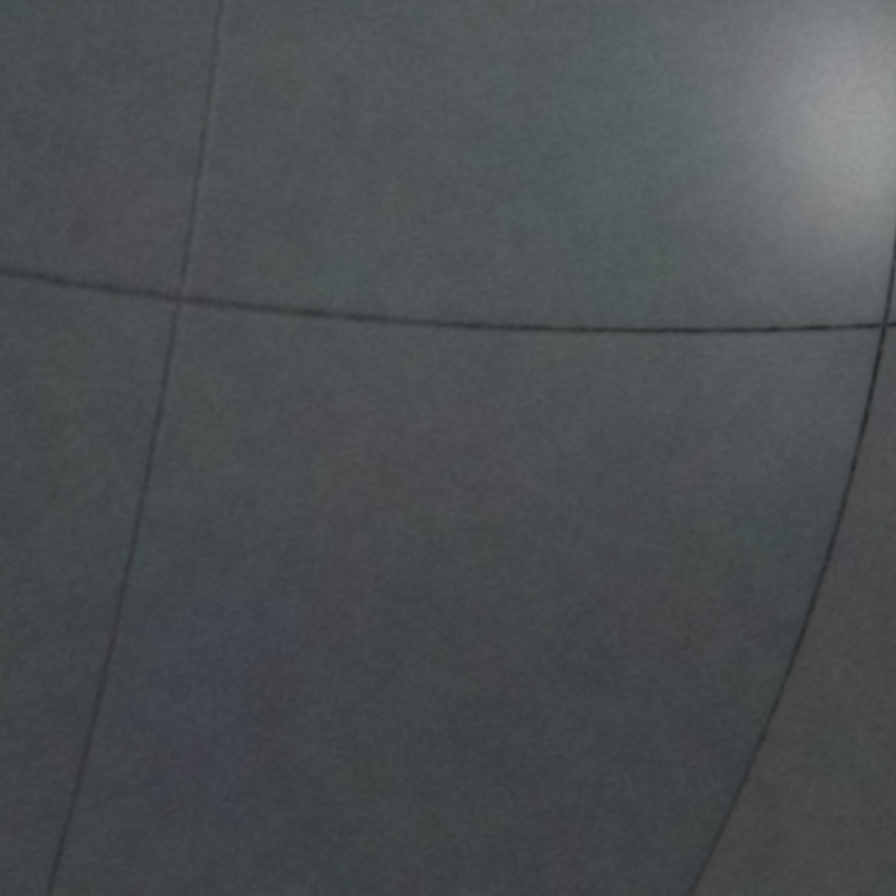
Reproduce this texture procedurally as a WebGL 1 fragment shader.

```glsl
precision highp float;
// Dark brushed slate panels divided by worn curved seams, with a soft light at the upper right.
uniform vec2 u_resolution;

// Seam curves: coefficients of c.x + c.y * t + c.z * t * t
const vec3 LEFT_SEAM = vec3(0.055, 0.272, -0.080);
const vec3 RIGHT_SEAM = vec3(0.7695, 0.506, -0.258);
const vec3 CROSS_SEAM = vec3(0.698, -0.179, 0.119);
const float SEAM_WIDTH = 0.0036;
const float SEAM_WOBBLE = 0.0022;

const vec3 SLATE = vec3(0.243, 0.260, 0.269);
const vec3 SKY_SHEEN = vec3(0.080, 0.083, 0.083);
const vec3 BLUE_HALO = vec3(0.085, 0.086, 0.098);
const vec3 WARM_LIGHT = vec3(0.225, 0.212, 0.195);
const vec2 LIGHT_CENTER = vec2(0.98, 0.855);
const float TINT_AMOUNT = 0.022;
const float GRAIN_AMOUNT = 0.025;

float hash(vec2 p) {
  vec3 q = fract(vec3(p.xyx) * 0.1031);
  q += dot(q, q.yzx + 33.33);
  return fract((q.x + q.y) * q.z);
}

float noise(vec2 p) {
  vec2 cell = floor(p);
  vec2 f = fract(p);
  f = f * f * (3.0 - 2.0 * f);
  float low = mix(hash(cell), hash(cell + vec2(1.0, 0.0)), f.x);
  float high = mix(hash(cell + vec2(0.0, 1.0)), hash(cell + 1.0), f.x);
  return mix(low, high, f.y);
}

float fbm(vec2 p) {
  float sum = 0.0;
  float weight = 0.5;
  for (int i = 0; i < 4; i++) {
    sum += weight * (noise(p) - 0.5);
    p = mat2(1.6, 1.2, -1.2, 1.6) * p + 7.3;
    weight *= 0.55;
  }
  return sum;
}

// Signed distance across a quadratic curve running along t
float seamDistance(float across, float t, vec3 c) {
  float slope = c.y + 2.0 * c.z * t;
  return (across - c.x - c.y * t - c.z * t * t) / sqrt(1.0 + slope * slope);
}

float bell(float d, float width) {
  return exp(-d * d / (width * width));
}

float glow(vec2 p, vec2 center, vec2 radius) {
  vec2 q = (p - center) / radius;
  return exp(-dot(q, q));
}

void main() {
  vec2 p = gl_FragCoord.xy / u_resolution;
  float wobble = SEAM_WOBBLE * (noise(p * 90.0 + 3.0) - 0.5);
  float leftD = seamDistance(p.x, p.y, LEFT_SEAM) + wobble;
  float rightD = seamDistance(p.x, p.y, RIGHT_SEAM) + 0.4 * wobble;
  float crossD = seamDistance(p.y, p.x, CROSS_SEAM) + wobble * (1.2 - 0.8 * p.x);
  float upper = smoothstep(-0.004, 0.004, crossD);
  float outer = smoothstep(-0.004, 0.004, rightD);

  // Broad illumination
  vec3 color = SLATE;
  color += SKY_SHEEN * glow(p, vec2(0.60, 1.0), vec2(0.48, 0.42));
  color += 0.30 * SKY_SHEEN * glow(p, vec2(0.0, 0.85), vec2(0.35, 0.5));
  color += 0.35 * SKY_SHEEN * glow(p, vec2(0.52, 0.54), vec2(0.40, 0.25));
  color += BLUE_HALO * glow(p, vec2(0.90, 0.91), vec2(0.20, 0.28))
    * mix(0.35, 1.0, upper);
  color += 0.55 * BLUE_HALO * glow(p, vec2(0.90, 0.60), vec2(0.16, 0.16))
    * (1.0 - upper) * (1.0 - 0.5 * outer);
  color += WARM_LIGHT * glow(p, LIGHT_CENTER, vec2(0.125, 0.17)) * upper;

  // Panel toning and local stains
  color += vec3(0.026, 0.014, 0.008) * outer * (1.0 - upper);
  color += vec3(0.010, -0.003, -0.002) * glow(p, vec2(0.44, 0.45), vec2(0.14, 0.10));
  color += vec3(0.014, 0.0, 0.002) * glow(p, vec2(0.76, 0.31), vec2(0.09, 0.09));
  color += vec3(0.012, -0.002, 0.0) * glow(p, vec2(0.12, 0.77), vec2(0.08, 0.08));
  color += vec3(0.0, -0.007, 0.014) * glow(p, vec2(0.23, 0.20), vec2(0.13, 0.16));
  color += vec3(-0.010, 0.007, 0.0) * glow(p, vec2(0.68, 0.82), vec2(0.10, 0.12));

  // Faint coloured mottling and fine surface grain
  vec3 tint = vec3(fbm(p * 13.0), fbm(p * 13.0 + 31.0), fbm(p * 13.0 + 67.0));
  color += TINT_AMOUNT * tint;
  color += 0.028 * fbm(p * 34.0 + 13.0);
  vec2 brushed = vec2(p.x + 0.3 * p.y, p.y - 0.3 * p.x);
  float grain = noise(brushed * vec2(150.0, 190.0)) - 0.5;
  grain += 0.6 * (noise(p * 300.0 + 5.0) - 0.5);
  color += GRAIN_AMOUNT * grain;

  // Worn seams: uneven darkness, soft borders, a faint raised lip
  float wear = 0.45 + 0.65 * noise(p * 75.0) + 0.45 * noise(p * 170.0 + 9.0);
  float leftFade = mix(0.16, 0.10, smoothstep(0.45, 0.9, p.y));
  float leftShade = leftFade * bell(leftD + 0.001, SEAM_WIDTH * 1.15);
  float crossFade = mix(0.15, 0.34, smoothstep(0.2, 0.9, p.x));
  float crossWidth = SEAM_WIDTH * mix(1.6, 0.95, smoothstep(0.2, 0.75, p.x));
  float crossShade = crossFade * bell(crossD, crossWidth);
  float rightFade = mix(0.18, 0.38, smoothstep(0.1, 0.65, p.y));
  float rightShade = rightFade * bell(rightD, SEAM_WIDTH);
  float softShade = 0.035 * (bell(crossD, 0.012) + bell(rightD, 0.012));
  float seamShade = max(max(leftShade, crossShade), rightShade);
  color *= 1.0 - wear * seamShade - softShade;
  color += 0.018 * bell(leftD - 0.007, 0.004) * smoothstep(0.25, 0.9, p.y);
  color += 0.014 * bell(crossD + 0.010, 0.005);

  gl_FragColor = vec4(clamp(color, 0.0, 1.0), 1.0);
}
```
